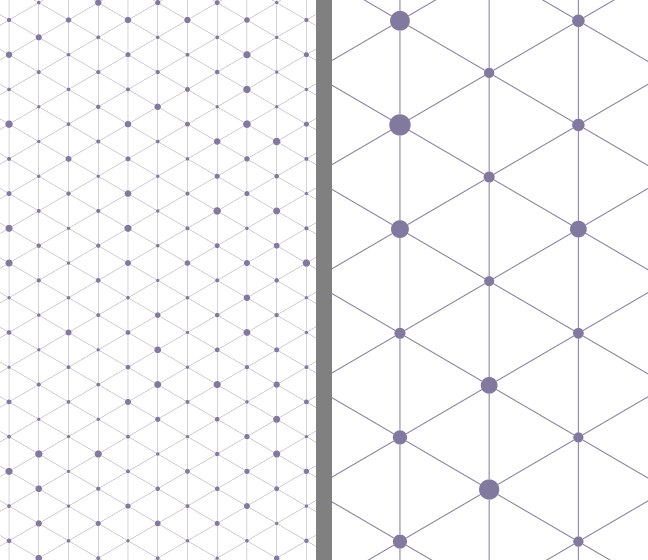
Left, the full canvas; right, a detail of the centre.
A Shadertoy shader for this pattern:

```glsl
#define PITCH vec2(0.0531, 0.0620)
#define CENTRE vec2(-0.0005, -0.0007)
#define LINE_WIDTH 0.0006
#define DOT_MIN 0.0030
#define DOT_MAX 0.0068
#define DOT_SKEW 2.0
#define INK vec3(0.51, 0.48, 0.62)
#define PAPER vec3(1.0)

float hash(vec2 cell) {
    return fract(sin(dot(cell, vec2(127.1, 311.7))) * 43758.5);
}

// Signed distance to the nearest of the parallel lines at integer t
float lineDistance(float t, vec2 gradient) {
    return (t - round(t)) / length(gradient);
}

// Share of a pixel covered by a line, exact even below one pixel wide
float lineCoverage(float dist, float pixel) {
    vec2 halfSize = 0.5 * vec2(LINE_WIDTH, pixel);
    float overlap = min(dist + halfSize.x, halfSize.y) - max(dist - halfSize.x, -halfSize.y);
    return clamp(overlap / pixel, 0.0, 1.0);
}

void mainImage(out vec4 fragColor, in vec2 fragCoord) {
    float pixel = 1.0 / iResolution.y;
    vec2 p = (fragCoord - 0.5 * iResolution.xy) * pixel - CENTRE;
    vec2 q = p / PITCH;

    // Verticals and both diagonals of the triangular lattice
    vec2 slope = vec2(0.5, 1.0) / PITCH;
    float vertical = lineCoverage(lineDistance(q.x, vec2(1.0 / PITCH.x, 0.0)), pixel);
    float rising = lineCoverage(lineDistance(q.y - 0.5 * q.x, slope), pixel);
    float falling = lineCoverage(lineDistance(q.y + 0.5 * q.x, slope), pixel);
    float ink = 1.0 - (1.0 - vertical) * (1.0 - rising) * (1.0 - falling);

    // Dots of varied size on the nodes; odd columns sit half a row higher
    float column = round(q.x);
    float shift = 0.5 * mod(column, 2.0);
    vec2 node = vec2(column, round(q.y - shift) + shift);
    float radius = mix(DOT_MIN, DOT_MAX, pow(hash(node), DOT_SKEW));
    float dotDistance = length(p - node * PITCH) - radius;
    ink = max(ink, clamp(0.5 - dotDistance / pixel, 0.0, 1.0));

    fragColor = vec4(mix(PAPER, INK, ink), 1.0);
}
```
